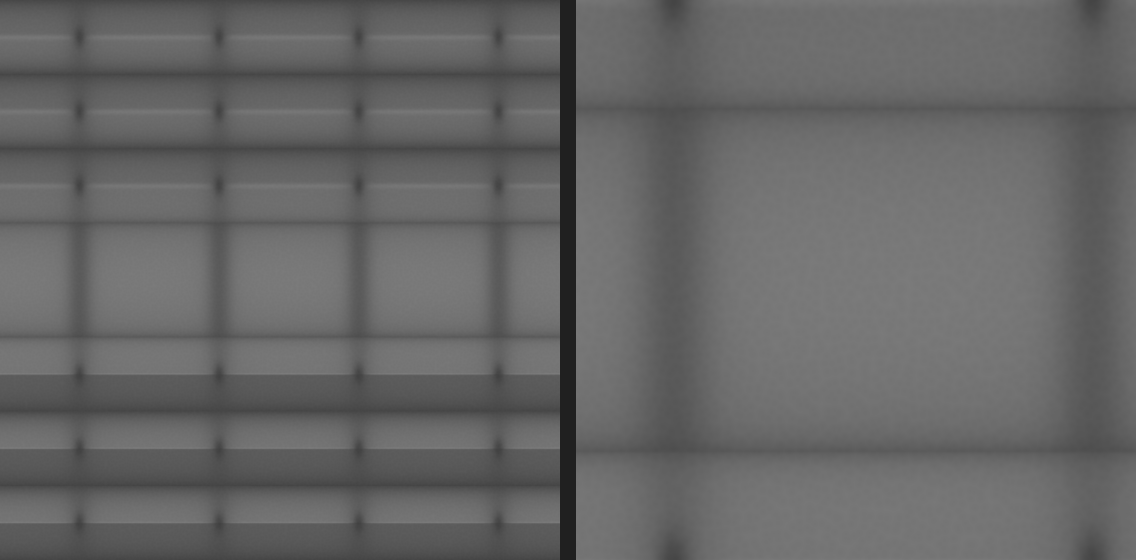
Left: the whole. Right: its middle third, enlarged.
Write a Shadertoy shader that draws this pattern.

```glsl
const float SEAM_PITCH = 0.2494;
const float SEAM_START = 0.142;
const float PANEL_HALF = 0.102;
const float FOLD_COUNT = 3.0;
const float CREASE_TONE = 0.26;
const float SEAM_TONE = 0.27;

float bell(float d, float width) {
    return exp(-d * d / (width * width));
}

vec2 hash2(vec2 cell) {
    vec2 q = vec2(dot(cell, vec2(127.1, 311.7)), dot(cell, vec2(269.5, 183.3)));
    return fract(sin(q) * 43758.5);
}

// Distance to the nearest scattered point
float cellular(vec2 p) {
    vec2 cell = floor(p);
    float nearest = 2.0;
    for (int j = -1; j <= 1; j++) {
        for (int i = -1; i <= 1; i++) {
            vec2 c = cell + vec2(i, j);
            nearest = min(nearest, length(c + hash2(c) - p));
        }
    }
    return nearest;
}

// Signed distance to the nearest vertical seam
float seamOffset(float x, float start, float pitch) {
    return (fract((x - start) / pitch + 0.5) - 0.5) * pitch;
}

// Smoothly lit center panel with shallow borders
float panelTone(float height, float halfSize) {
    float q = height / halfSize;
    float tone = 0.475 - 0.05 * q * q;
    return mix(tone, CREASE_TONE, 0.45 * exp(-abs(halfSize - height) / 0.008));
}

// Two faces meeting at a ridge, shaded into the creases
float foldTone(float phase, float index, float pitch, float ridge,
               float upper, float highlightFade, float pixel) {
    float softness = max(mix(0.0016, 0.006, upper), pixel);
    float lowFace = mix(0.365, 0.435, upper);
    float highFace = mix(0.465, 0.41, upper);
    float tone = mix(lowFace, highFace, smoothstep(-softness, softness, ridge));
    float inner = phase * pitch;
    float outer = (1.0 - phase) * pitch;
    float first = 1.0 - step(0.5, index);
    float innerShade = mix(0.88, 0.5, first) * exp(-inner / mix(0.021, 0.008, first));
    float outerShade = 0.88 * exp(-outer / 0.021);
    tone = mix(tone, CREASE_TONE, max(innerShade, outerShade));
    float lineWidth = max(mix(0.0018, 0.005, upper), pixel);
    return tone + 0.045 * highlightFade * bell(ridge, lineWidth);
}

void mainImage(out vec4 fragColor, in vec2 fragCoord) {
    vec2 uv = fragCoord / iResolution.xy;
    float pixel = 1.0 / iResolution.y;
    float seam = seamOffset(uv.x, SEAM_START, SEAM_PITCH);
    float height = abs(uv.y - 0.5);
    float upper = step(0.5, uv.y);

    // Mirrored stack of folds around the panel
    float foldPitch = (0.5 - PANEL_HALF) / FOLD_COUNT;
    float stack = max(height - PANEL_HALF, 0.0) / foldPitch;
    float phase = fract(stack);
    float ridge = (phase - 0.5) * foldPitch * (upper * 2.0 - 1.0);
    float highlightFade = 1.0 - bell(seam, 0.016);
    float fold = foldTone(phase, floor(stack), foldPitch, ridge,
                          upper, highlightFade, pixel);
    float inFold = smoothstep(-0.002, 0.002, height - PANEL_HALF);
    float tone = mix(panelTone(height, PANEL_HALF), fold, inFold);

    // Broad seam shadows and dark pinches at the ridges
    float seamShade = mix(0.5, 0.3, inFold) * bell(seam, 0.022)
                    + 0.08 * bell(seam, 0.05);
    tone = mix(tone, SEAM_TONE, seamShade);
    float pinch = 0.7 * inFold * bell(seam, 0.009) * bell(ridge, 0.018);
    tone = mix(tone, 0.23, pinch);

    // Fine surface grain
    tone += 0.014 * (cellular(uv * 190.0) - 0.45);
    fragColor = vec4(vec3(tone), 1.0);
}
```
